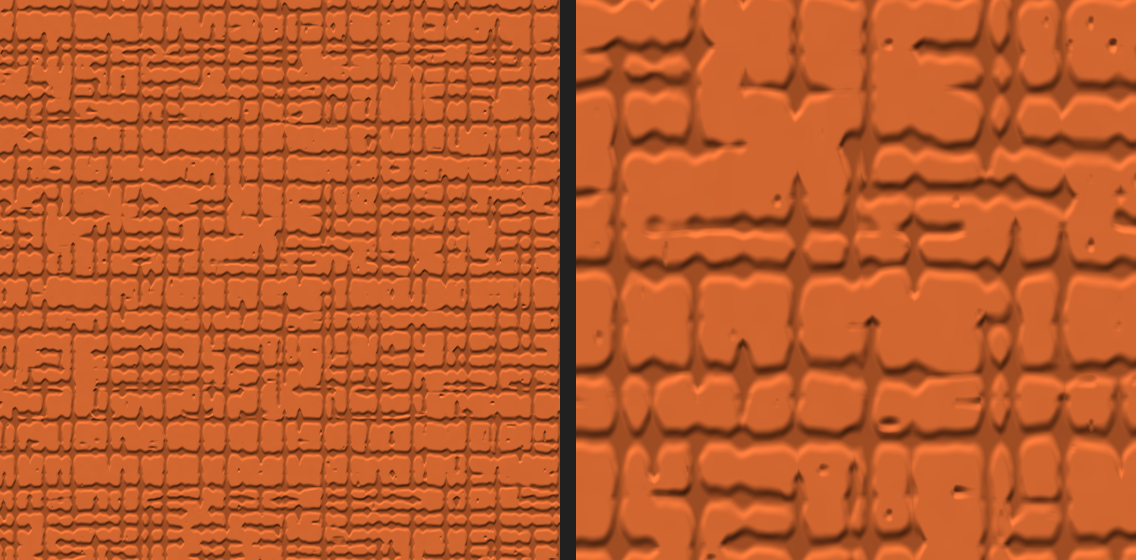
Left: the whole. Right: its middle third, enlarged.
Write a Shadertoy shader that draws this texture.

```glsl
const vec3 CLAY = vec3(0.82, 0.40, 0.19);
const vec3 SHADE_TINT = vec3(1.0, 1.06, 1.2);  // darker tones lose blue first
const float ROWS = 18.8;          // main seams per canvas height
const float COLUMNS = 18.4;       // main seams per canvas width
const float JITTER = 0.34;        // seam displacement, in grid steps
const float ROW_WOBBLE = 0.0060;
const float COLUMN_WOBBLE = 0.0030;
const float COLUMN_THINNING = 1.75;
const float RAMP = 0.0068;        // width of the bevel
const float FLOOR = 0.0006;       // half width of the groove bottom
const float ROUNDING = 0.013;     // softness of plate corners
const float SCALLOP = 0.0036;     // notches where columns meet rows
const float RAGGED = 0.0024;      // fine roughness of plate edges
const float BAND_COUNT = 3.7;     // alternation of whole and broken rows
const float BAND_CENTRE = 0.19;
const float LIGHT_STEP = 0.0021;
const float HIGHLIGHT = 0.37;
const float SHADOW = 0.54;
const float SIDE_LIGHT = 0.20;
const float OCCLUSION = 0.24;
const float TAU = 6.2831853;

float hash(vec2 p) {
    vec3 q = fract(vec3(p.xyx) * 0.1031);
    q += dot(q, q.yzx + 33.33);
    return fract((q.x + q.y) * q.z);
}

float noise(vec2 p) {
    vec2 cell = floor(p), f = fract(p);
    f = f * f * (3.0 - 2.0 * f);
    float low = mix(hash(cell), hash(cell + vec2(1, 0)), f.x);
    float high = mix(hash(cell + vec2(0, 1)), hash(cell + vec2(1, 1)), f.x);
    return mix(low, high, f.y);
}

float smoothMin(float a, float b) {
    float blend = max(ROUNDING - abs(a - b), 0.0) / ROUNDING;
    return min(a, b) - blend * blend * ROUNDING * 0.25;
}

// Distances to wavy parallel seams: x interrupted by dashes, y unbroken
vec2 seams(float across, float along, float count, float offset,
           float presence, float dashes, float wobble, float seed) {
    float grid = across * count + offset;
    vec2 nearest = vec2(1.0);
    for (int k = -1; k <= 1; k++) {
        float id = floor(grid) + float(k);
        float lane = id + seed;
        float centre = id + 0.5 + (hash(vec2(lane, seed)) - 0.5) * JITTER;
        float wave = (noise(vec2(along * 34.0, lane + 200.0)) - 0.5) * wobble;
        float dash = noise(vec2(along * dashes + hash(vec2(lane, 9.0)), lane + 400.0));
        float open = smoothstep(-0.12, 0.12, dash - 1.0 + presence);
        float width = mix(-RAMP - 0.003, FLOOR, open);
        float d = abs((grid - centre) / count - wave);
        nearest = min(nearest, vec2(d - width, d));
    }
    return nearest;
}

// Plate height: 0 in the grooves, 1 on the flat tops
float height(vec2 p) {
    float whole = 0.5 + 0.5 * cos(TAU * BAND_COUNT * (p.y - BAND_CENTRE));
    whole = smoothstep(0.15, 0.75, whole);

    float rows = min(
        seams(p.y, p.x, ROWS, 0.0, mix(0.74, 1.0, whole), 19.0, ROW_WOBBLE, 31.0).x,
        seams(p.y, p.x, ROWS, 0.5, mix(0.66, 0.12, whole), 23.0, ROW_WOBBLE, 83.0).x);
    vec2 columns = min(
        seams(p.x, p.y, COLUMNS, 0.0, 0.76, 21.0, COLUMN_WOBBLE, 137.0),
        seams(p.x, p.y, COLUMNS, 0.5, 0.34, 31.0, COLUMN_WOBBLE, 179.0));

    rows -= SCALLOP * smoothstep(0.009, 0.0, columns.y);
    float d = smoothMin(rows, columns.x * COLUMN_THINNING);
    float pits = (0.985 - noise(p * 75.0 + 17.0)) * 0.06;
    d = min(d, pits + 0.002) + (noise(p * 125.0) - 0.5) * RAGGED;
    return smoothstep(0.0, RAMP, d);
}

void mainImage(out vec4 fragColor, in vec2 fragCoord) {
    vec2 p = fragCoord / iResolution.xy;

    // Relief lit from above
    vec2 e = vec2(LIGHT_STEP, 0.0);
    float left = height(p - e.xy), right = height(p + e.xy);
    float below = height(p - e.yx), above = height(p + e.yx);
    float slope = below - above + SIDE_LIGHT * (right - left);
    float depth = 1.0 - 0.25 * (left + right + below + above);

    float shade = 1.0 + HIGHLIGHT * max(slope, 0.0)
                - SHADOW * max(-slope, 0.0) - OCCLUSION * depth;
    shade += (noise(p * 90.0 + 51.0) - 0.5) * 0.02;
    fragColor = vec4(CLAY * pow(vec3(shade), SHADE_TINT), 1.0);
}
```
